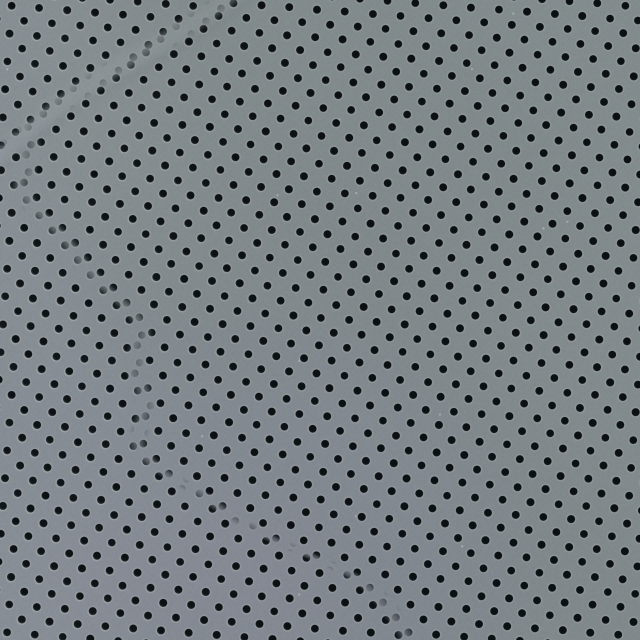
Reproduce this texture procedurally as a three.js fragment shader.

```glsl
// Grey perforated metal sheet: a tilted square grid of round holes, with faded overlaps where panels meet.
varying vec2 vUv;

const float PITCH = 0.03083;          // distance between neighbouring holes
const float TILT = 0.7077;            // grid rotation in radians
const vec2 ANCHOR = vec2(0.4983, 0.4601);
const float HOLE_RADIUS = 0.0060;
const float EDGE_SOFTNESS = 0.0011;
const float RIM_WIDTH = 0.0013;
const float JITTER = 0.0004;
const vec2 LEFT_SHIFT = vec2(-0.0156, -0.0040);
const vec2 CORNER_SHIFT = vec2(0.0040, 0.0117);
const float SEAM_WIDTH = 0.021;
const float GHOST_FADE = 0.38;
const float GRAIN = 0.012;
const vec3 METAL = vec3(0.508, 0.543, 0.550);
const vec3 METAL_BLUE = vec3(0.512, 0.532, 0.570);
const vec3 RIM_LIGHT = vec3(0.66, 0.69, 0.69);
const vec3 HOLE_DARK = vec3(0.045, 0.062, 0.072);
const vec3 HOLE_WALL = vec3(0.15, 0.17, 0.18);

float hash(vec2 p) {
  vec3 q = fract(vec3(p.xyx) * 0.1031);
  q += dot(q, q.yzx + 33.33);
  return fract((q.x + q.y) * q.z);
}

// Slow changes of tint, fine grain and rare bright specks
vec3 sheetColor(vec2 p) {
  float waves = sin(p.x * 5.1 + 2.3 * p.y) + 0.6 * sin(p.y * 9.0 - p.x * 4.0 + 1.0)
              + 0.4 * sin(p.x * 17.0 + p.y * 13.0);
  vec2 toBlue = (p - vec2(0.38, 0.10)) / vec2(0.42, 0.38);
  float blue = exp(-dot(toBlue, toBlue)) + 0.35 * smoothstep(0.35, 0.0, p.x);
  vec3 color = mix(METAL, METAL_BLUE, clamp(blue, 0.0, 1.0));
  color += 0.004 * waves + 0.016 * smoothstep(0.4, 0.0, p.x);
  color += GRAIN * (hash(floor(p * 400.0)) - 0.5);

  vec2 cell = floor(p * 24.0);
  vec2 speck = vec2(hash(cell + 3.0), hash(cell + 71.0)) * 0.6 + 0.2;
  float d = length(fract(p * 24.0) - speck) / 24.0;
  float rare = step(0.96, hash(cell + 17.0));
  return color + 0.13 * rare * smoothstep(0.0028, 0.0006, d);
}

// One panel: holes with a lit rim and a dim inner wall
vec3 punch(vec3 sheet, vec2 p, float fade) {
  vec2 axisU = vec2(cos(TILT), sin(TILT));
  vec2 axisV = vec2(-axisU.y, axisU.x);
  vec2 grid = vec2(dot(p - ANCHOR, axisU), dot(p - ANCHOR, axisV)) / PITCH + 0.5;
  vec2 cell = floor(grid);
  vec2 local = (fract(grid) - 0.5) * PITCH;
  vec2 offset = axisU * local.x + axisV * local.y;
  offset += JITTER * (vec2(hash(cell + 100.0), hash(cell + 231.0)) - 0.5) * 2.0;

  float dist = length(offset);
  float radius = HOLE_RADIUS * (0.97 + 0.06 * hash(cell + 340.0));
  float leftness = smoothstep(0.65, 0.0, p.x);
  float facing = dot(offset / max(dist, 0.0001), normalize(vec2(-0.6, -0.8)));

  float ring = (dist - radius - RIM_WIDTH) / RIM_WIDTH;
  float rim = exp(-ring * ring) * mix(0.30, 0.30 + 0.40 * max(facing, 0.0), leftness);
  float hole = smoothstep(radius + EDGE_SOFTNESS, radius - EDGE_SOFTNESS, dist);
  float wall = smoothstep(0.45, 1.0, dist / radius) * max(facing, 0.0);
  vec3 inside = mix(HOLE_DARK, HOLE_WALL, wall * (0.3 + 0.7 * leftness));
  inside += 0.025 * leftness * hash(cell + 455.0);

  vec3 color = mix(sheet, RIM_LIGHT, rim * fade);
  return mix(color, inside, hole * fade);
}

// Signed distance-like value across the long seam, positive on its right
float longSeam(vec2 p) {
  float down = 1.0 - p.y;
  float x = 0.04 + 0.18 * smoothstep(0.28, 0.54, down) + 0.42 * smoothstep(0.68, 1.0, down);
  return p.x - x + 0.008 * sin(down * 47.0);
}

// Distance across the top left seam, positive outside the corner
float cornerSeam(vec2 p) {
  return (p.x / 0.34 + (1.0 - p.y) / 0.24 - 1.0) * 0.196 + 0.008 * sin(p.x * 14.0);
}

void main() {
  vec2 p = vUv;
  float side = longSeam(p);
  float corner = cornerSeam(p);
  vec3 sheet = sheetColor(p);

  // Soft pale crease beside the corner seam
  float crease = corner / 0.014;
  sheet += 0.022 * exp(-crease * crease) - 0.014 * exp(-pow(crease - 1.6, 2.0) * 4.0);

  // Overlapping panels leave pairs of half faded holes
  float rightPart = smoothstep(-SEAM_WIDTH, SEAM_WIDTH, side);
  float outerPart = smoothstep(-SEAM_WIDTH, SEAM_WIDTH, corner);
  float overlap = max(4.0 * rightPart * (1.0 - rightPart) * outerPart,
                      4.0 * outerPart * (1.0 - outerPart));
  float fade = 1.0 - GHOST_FADE * overlap;

  vec3 leftPanel = punch(sheet, p - LEFT_SHIFT, fade);
  vec3 mainPanel = punch(sheet, p, fade);
  vec3 cornerPanel = punch(sheet, p - CORNER_SHIFT, fade);
  vec3 color = mix(cornerPanel, mix(leftPanel, mainPanel, rightPart), outerPart);
  gl_FragColor = vec4(color, 1.0);
}
```
